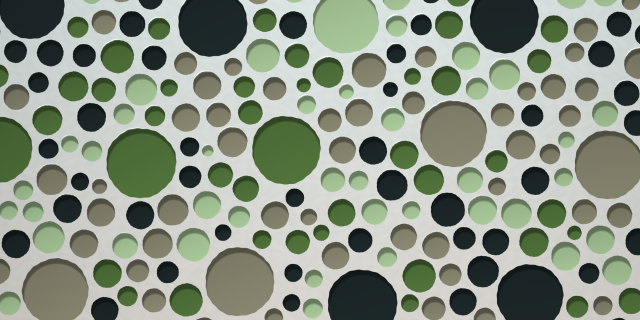
A Shadertoy shader for this pattern:

```glsl
// Round glazed tiles of mixed size, sunk into pale grout and lit from above.
// Large discs sit one per coarse cell; small discs start on a jittered brick
// lattice, get pushed apart in two passes, then grow until they nearly touch.

#define CELL vec2(0.108, 0.097)      // lattice of small discs
#define BIG_CELL vec2(0.50, 0.46)    // lattice of large discs
#define BIG_SIZE vec2(0.099, 0.110)  // radius range of large discs
#define CLAIM vec2(0.035, 0.066)     // radius range wanted by small discs
#define GROUT_GAP 0.005              // half the narrowest joint
#define JITTER 0.36
#define MAX_DRIFT 0.075              // furthest a disc strays from home
#define SHADOW vec2(0.004, -0.016)   // offset of the lit floor of a disc
#define SEED vec2(37.0, 71.0)

const int SPAN = 11;                 // lattice cells looked at, per side
const vec2 GONE = vec2(1000.0);      // place of a removed disc

vec4 hash4(vec2 c) {
    vec4 q = fract(c.xyxy * vec4(0.1031, 0.1030, 0.0973, 0.1099));
    q += dot(q, q.wzxy + 33.33);
    return fract((q.xxyz + q.yzzw) * q.zywx);
}

// Large disc (centre, radius) that owns the coarse cell around p
vec3 bigDisc(vec2 p, out float pick) {
    vec2 shift = vec2(0.0, 0.35);
    float row = floor(p.y / BIG_CELL.y + shift.y);
    shift.x = 0.5 * mod(row, 2.0) + 0.3 * hash4(vec2(row, 5.0) + SEED).x;
    vec2 id = floor(p / BIG_CELL + shift);
    vec4 h = hash4(id + SEED * 3.0);
    pick = h.w;
    vec2 centre = (id + 0.5 + (h.xy - 0.5) * 0.26 - shift) * BIG_CELL;
    return vec3(centre, mix(BIG_SIZE.x, BIG_SIZE.y, h.z));
}

float claim(vec2 cell) { return mix(CLAIM.x, CLAIM.y, hash4(cell + SEED).z); }

vec2 home(vec2 cell) {
    return (cell + vec2(0.5 + 0.5 * mod(cell.y, 2.0), 0.5)) * CELL;
}

// Move a small disc out of the large one, but keep it near home
vec2 settle(vec2 p, vec2 cell) {
    float pick;
    vec3 big = bigDisc(p, pick);
    vec2 away = p - big.xy;
    float dist = max(length(away), 0.001);
    p += away / dist * max(0.0, big.z + claim(cell) + 0.004 - dist);
    vec2 drift = p - home(cell);
    return home(cell) + drift * min(1.0, MAX_DRIFT / max(length(drift), 0.001));
}

vec2 firstPlace(vec2 cell) {
    vec2 p = home(cell) + (hash4(cell + SEED).xy - 0.5) * JITTER * CELL;
    float pick;
    vec3 big = bigDisc(p, pick);
    return length(p - big.xy) < 0.83 * big.z ? GONE : settle(p, cell);
}

vec3 glaze(float pick) {
    if (pick < 0.25) return vec3(0.105, 0.145, 0.150);  // near black
    if (pick < 0.51) return vec3(0.295, 0.420, 0.215);  // leaf green
    if (pick < 0.76) return vec3(0.495, 0.490, 0.410);  // stone grey
    return vec3(0.610, 0.725, 0.555);                   // pale green
}

void paintDisc(inout vec3 colour, vec2 p, vec3 disc, float pick) {
    vec2 d = p - disc.xy;
    float a = atan(d.y, d.x), phase = 40.0 * pick;
    float wobble = 0.012 * sin(3.0 * a + phase) + 0.008 * sin(8.0 * a - phase)
                 + 0.006 * sin(23.0 * a + phase);
    float edge = length(d) - disc.z * (1.0 + wobble);
    float lit = 1.0 - smoothstep(-0.005, 0.003, length(d - SHADOW) - disc.z);
    vec3 tile = glaze(pick) * (0.97 + 0.06 * fract(pick * 53.0));
    tile *= mix(0.66, 1.0, lit) * (1.0 + 0.05 * dot(d, vec2(0.3, -1.0)) / disc.z);
    float soft = max(0.0022, 0.7 / iResolution.y);
    colour = mix(colour, tile, 1.0 - smoothstep(-soft, soft, edge));
    // gloss on the upper rim of some discs
    float rim = exp(-edge * edge / 0.000008) * smoothstep(0.7, 1.0, sin(a - 0.4));
    colour += 0.25 * rim * p.y * step(0.65, fract(pick * 17.0));
}

void mainImage(out vec4 fragColor, in vec2 fragCoord) {
    vec2 p = fragCoord / iResolution.y;
    vec2 corner = floor(p / CELL - vec2(0.25, 0.0)) - float(SPAN / 2);

    // xy: place now, zw: place after the running pass
    vec4 spots[SPAN * SPAN];
    for (int k = 0; k < SPAN * SPAN; k++)
        spots[k] = firstPlace(corner + vec2(k % SPAN, k / SPAN)).xyxy;

    // Push overlapping neighbours apart
    for (int pass = 1; pass <= 2; pass++) {
        for (int y = pass; y < SPAN - pass; y++)
        for (int x = pass; x < SPAN - pass; x++) {
            int k = y * SPAN + x;
            vec2 cell = corner + vec2(x, y), here = spots[k].xy, push = vec2(0.0);
            if (here.x > 99.0) continue;
            for (int n = 0; n < 9; n++) {
                if (n == 4) continue;
                ivec2 o = ivec2(n % 3, n / 3) - 1;
                vec2 away = here - spots[k + o.y * SPAN + o.x].xy;
                float dist = max(length(away), 0.001);
                float overlap = claim(cell) + claim(cell + vec2(o)) - dist;
                push += away / dist * 0.45 * max(0.0, overlap);
            }
            spots[k].zw = settle(here + push, cell);
        }
        for (int k = 0; k < SPAN * SPAN; k++) spots[k].xy = spots[k].zw;
    }

    // Grout: cool above, warm below, faintly mottled
    float mottle = sin(91.0 * p.x + 3.0 * sin(57.0 * p.y)) * sin(83.0 * p.y + 2.0 * sin(49.0 * p.x));
    vec3 colour = mix(vec3(0.82, 0.805, 0.785), vec3(0.83, 0.87, 0.865), p.y) + 0.010 * mottle;

    float pick;
    vec3 big = bigDisc(p, pick);
    paintDisc(colour, p, big, pick);

    // Grow each nearby small disc up to its neighbours, then paint it
    for (int m = 0; m < 9; m++) {
        ivec2 at = ivec2(m % 3, m / 3) + SPAN / 2 - 1;
        vec2 cell = corner + vec2(at), here = spots[at.y * SPAN + at.x].xy;
        if (length(here - p) > 0.075) continue;
        float want = claim(cell), radius = min(1.15 * want, 0.064);
        for (int n = 0; n < 25; n++) {
            if (n == 12) continue;
            ivec2 o = at + ivec2(n % 5, n / 5) - 2;
            float dist = length(here - spots[o.y * SPAN + o.x].xy);
            radius = min(radius, 0.5 * (dist + want - claim(corner + vec2(o))));
        }
        big = bigDisc(here, pick);
        radius = min(radius, length(here - big.xy) - big.z - GROUT_GAP) - GROUT_GAP;
        if (radius > 0.014) paintDisc(colour, p, vec3(here, radius), hash4(cell + SEED).w);
    }

    // Lamp brightest right of the middle, fading to the sides
    float side = fragCoord.x / iResolution.x - 0.55;
    colour *= 1.03 - 0.32 * side * side;
    fragColor = vec4(colour, 1.0);
}
```
